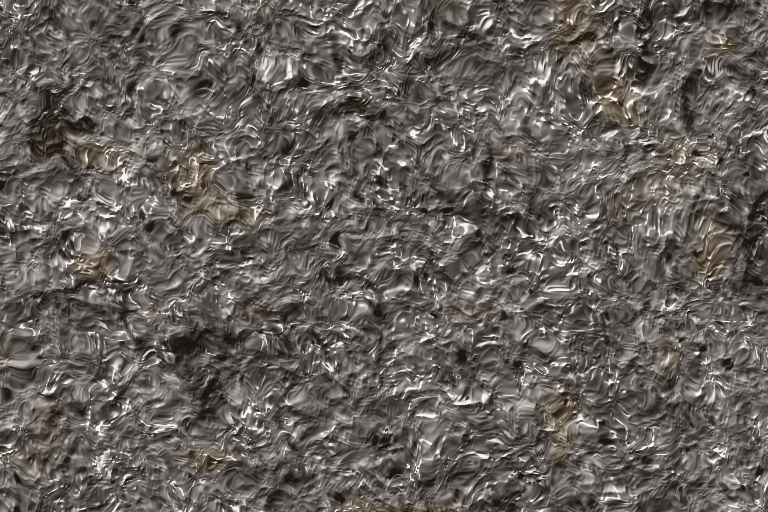
Write a WebGL 1 fragment shader that draws this texture.

```glsl
precision highp float;
// Wet, churned dark mud: fine folded ridges of warped noise lit from above,
// with short broken glints, dark crevices, ragged cellular pits and faint stains.
// Every part adds to one tone value, which a soft curve turns into grey-brown.

uniform vec2 u_resolution;

const vec2  LIGHT_DIR    = vec2(-0.45, 0.89);
const float LIGHT_STEP   = 0.0015;  // half the slope sample span, in heights
const float FOLD_SCALE   = 16.0;    // coarsest folds per canvas height
const float FOLD_WEIGHT  = 0.45;
const float GLINT_SCALE  = 60.0;
const float GLINT_WEIGHT = 2.5;
const float BROAD_WEIGHT = 0.6;
const float CLUMP_WEIGHT = 1.0;
const float SPECKLE_WEIGHT = 1.9;
const float CREVICE_DEPTH = 1.5;
const float PIT_SCALE    = 19.0;
const float PIT_SHARE    = 0.20;    // part of the cells that hold a pit
const float PIT_DEPTH    = 2.0;
const float TONE_OFFSET  = -0.05;
const vec3  TONE_CURVE   = vec3(0.367, 0.150, 0.015);
const vec3  MUD_TINT     = vec3(0.020, 0.0, -0.015);
const vec3  OCHRE_TINT   = vec3(0.035, 0.008, -0.030);

float hash(vec2 p) {
  vec3 q = fract(p.xyx * vec3(0.1031, 0.1030, 0.0973));
  q += dot(q, q.yzx + 33.33);
  return fract((q.x + q.y) * q.z);
}

float noise(vec2 p) {
  vec2 cell = floor(p);
  vec2 f = fract(p);
  vec2 s = f * f * (3.0 - 2.0 * f);
  float low  = mix(hash(cell), hash(cell + vec2(1.0, 0.0)), s.x);
  float high = mix(hash(cell + vec2(0.0, 1.0)), hash(cell + vec2(1.0)), s.x);
  return mix(low, high, s.y);
}

vec2 noise2(vec2 p) {
  return vec2(noise(p), noise(p + vec2(57.3, 91.7))) - 0.5;
}

// Peaks along the winding middle contour of the noise
float ridge(vec2 p) {
  return 1.0 - abs(2.0 * noise(p) - 1.0);
}

// Bends the ground so that folds curl and swirl
vec2 churn(vec2 p) {
  p += 0.040 * noise2(p * 7.0 + 13.0);
  return p + 0.022 * noise2(p * 30.0 + 40.0);
}

// Folds of four sizes, the finer ones steeper
float foldHeight(vec2 p) {
  mat2 turn = mat2(0.8, 0.6, -0.6, 0.8);
  float height = 0.0;
  float scale = FOLD_SCALE;
  float steepness = 0.7;
  for (int i = 0; i < 4; i++) {
    height += steepness * ridge(p * scale + 17.0) / scale;
    p = turn * p + 3.7;
    scale *= 2.0;
    steepness += 0.2;
  }
  return height;
}

// Scattered round holes, one at most in each cell
float pits(vec2 p) {
  vec2 cell = floor(p);
  float hole = 0.0;
  for (int y = -1; y <= 1; y++) {
    for (int x = -1; x <= 1; x++) {
      vec2 id = cell + vec2(float(x), float(y));
      vec2 center = id + vec2(hash(id + 5.0), hash(id + 29.0));
      float radius = mix(0.07, 0.22, hash(id + 71.0));
      float present = step(hash(id + 113.0), PIT_SHARE);
      float inside = 1.0 - smoothstep(0.5 * radius, 1.4 * radius, distance(p, center));
      hole = max(hole, present * inside);
    }
  }
  return hole;
}

void main() {
  vec2 p = gl_FragCoord.xy / u_resolution.y + 2.0;
  vec2 ground = churn(p);

  // Slope of the folds along the light
  vec2 offset = LIGHT_DIR * LIGHT_STEP;
  float slope = (foldHeight(ground - offset) - foldHeight(ground + offset))
              / (2.0 * LIGHT_STEP);

  // Broad light and dark areas, clumps and fine speckle
  float tone = TONE_OFFSET + FOLD_WEIGHT * slope;
  tone += BROAD_WEIGHT * (noise(p * 4.0 + 8.0) - 0.5);
  tone += CLUMP_WEIGHT * (noise(ground * 15.0 + 31.0) - 0.5);
  tone += SPECKLE_WEIGHT * (noise(ground * 88.0 + 9.0) - 0.5);

  // Short wet highlights on slopes that face the light
  float wet = smoothstep(0.25, 0.75, noise(ground * 20.0 + 64.0));
  float facing = smoothstep(-0.6, 1.2, slope);
  float glint = smoothstep(0.70, 1.0, ridge(ground * GLINT_SCALE));
  tone += GLINT_WEIGHT * wet * facing * glint;

  // Broken crevices and ragged pits
  float broken = smoothstep(0.5, 0.7, noise(p * 9.0 + 77.0));
  tone -= CREVICE_DEPTH * broken * smoothstep(0.80, 1.0, ridge(ground * 10.0 + 21.0));
  vec2 ragged = ground + 0.008 * noise2(ground * 70.0);
  tone -= PIT_DEPTH * pits(ragged * PIT_SCALE);

  // Tone curve and tint
  tone = clamp(tone, -2.5, 3.0);
  float grey = TONE_CURVE.x + tone * (TONE_CURVE.y + tone * TONE_CURVE.z);
  float stain = smoothstep(0.70, 0.98, noise(ground * 10.0 + 150.0));
  vec3 color = vec3(grey) + MUD_TINT + OCHRE_TINT * stain;
  gl_FragColor = vec4(clamp(color, 0.0, 1.0), 1.0);
}
```
